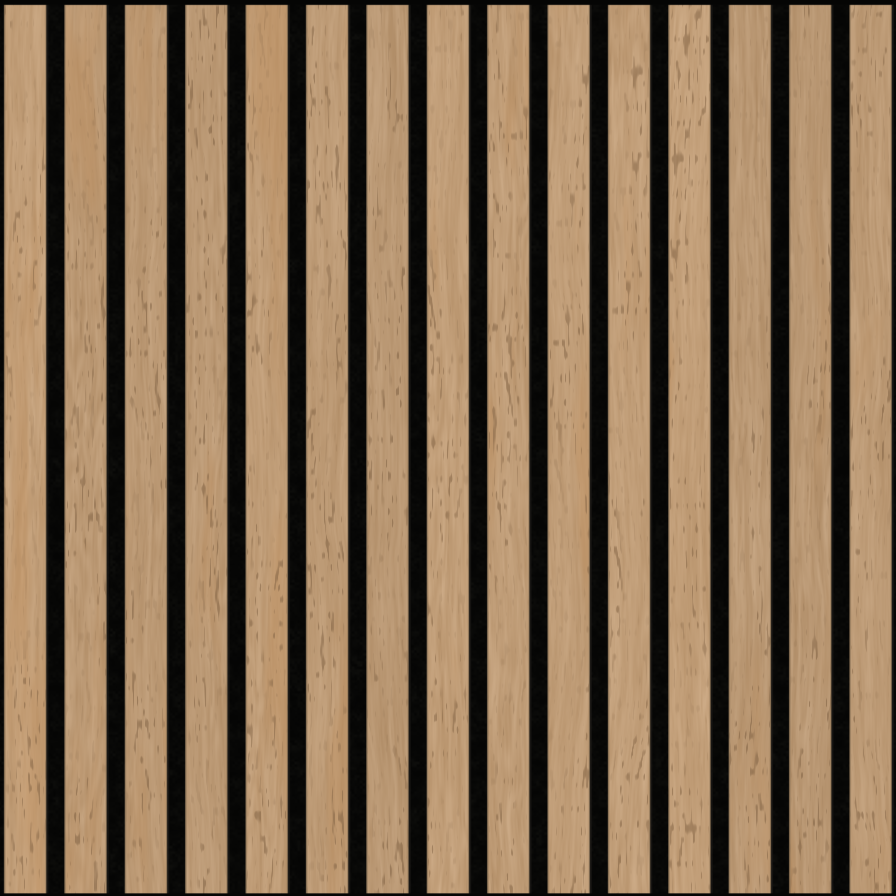
Write a three.js fragment shader that draws this texture.

```glsl
varying vec2 vUv;

const float SLAT_PITCH = 0.0674;
const float SLAT_WIDTH = 0.0472;
const float FIRST_LEFT = 0.0045;
const float SLAT_BOTTOM = 0.003;
const float SLAT_TOP = 0.9945;
const float SOFTNESS = 0.0010;

const vec3 OAK_LIGHT = vec3(0.785, 0.655, 0.515);
const vec3 OAK_MID = vec3(0.705, 0.565, 0.415);
const vec3 OAK_AMBER = vec3(0.740, 0.560, 0.375);
const vec3 OAK_PORE = vec3(0.510, 0.390, 0.270);
const vec3 OAK_EDGE = vec3(0.530, 0.440, 0.330);
const vec3 FELT = vec3(0.030, 0.030, 0.025);
const vec3 SIDE_FACE = vec3(0.110, 0.100, 0.090);

float hash(vec2 p) {
  return fract(sin(dot(p, vec2(127.1, 311.7))) * 43758.5453);
}

float noise(vec2 p) {
  vec2 cell = floor(p);
  vec2 f = fract(p);
  f = f * f * (3.0 - 2.0 * f);
  float low = mix(hash(cell), hash(cell + vec2(1.0, 0.0)), f.x);
  float high = mix(hash(cell + vec2(0.0, 1.0)), hash(cell + vec2(1.0, 1.0)), f.x);
  return mix(low, high, f.y);
}

float fbm(vec2 p) {
  float sum = 0.0;
  float weight = 0.5;
  for (int i = 0; i < 4; i++) {
    sum += weight * noise(p);
    p = p * 2.03 + 17.3;
    weight *= 0.5;
  }
  return sum / 0.9375;
}

// Coverage of the span from lo to hi, with soft ends
float band(float x, float lo, float hi, float soft) {
  return smoothstep(lo - soft, lo + soft, x) * (1.0 - smoothstep(hi - soft, hi + soft, x));
}

// Veneer: x runs across one slat, y along it, in canvas units
vec3 oak(vec2 p, float id) {
  float seed = hash(vec2(id, 4.7));
  vec2 offset = vec2(seed * 61.0, id * 7.3);

  // Slow drift bends the fibres along the slat
  float drift = 0.030 * (fbm(vec2(p.y * 3.0, id * 5.1)) - 0.5);
  vec2 q = vec2(p.x + drift, p.y);

  // Growth rings form long arches where the field folds
  float field = fbm(q * vec2(24.0, 2.4) + offset);
  float ring = 0.5 + 0.5 * sin(field * 70.0 + q.x * 130.0);
  float figure = smoothstep(0.3, 0.75, noise(q * vec2(18.0, 4.0) + offset + 9.0));

  float streak = fbm(q * vec2(230.0, 7.0) + offset);
  float fibre = noise(q * vec2(520.0, 45.0) + offset);
  float cloud = fbm(q * vec2(45.0, 6.0) + offset + 31.0);

  float tone = 0.50 + 0.85 * (streak - 0.5) + 0.35 * (fibre - 0.5);
  tone += 0.45 * (cloud - 0.5) + 0.32 * figure * (ring - 0.5);
  vec3 colour = mix(OAK_MID, OAK_LIGHT, clamp(tone, -0.25, 1.2));

  // Warm heartwood patches
  float amber = smoothstep(0.55, 0.8, fbm(q * vec2(30.0, 3.0) + offset + 53.0));
  colour = mix(colour, OAK_AMBER, 0.45 * amber);

  // Short dark pores, denser in some zones
  float pore = smoothstep(0.70, 0.92, noise(q * vec2(430.0, 75.0) + offset + 71.0));
  float density = smoothstep(0.35, 0.7, noise(q * vec2(50.0, 9.0) + offset + 83.0));
  colour = mix(colour, OAK_PORE, pore * (0.15 + 0.40 * density));

  return colour * (0.975 + 0.05 * seed);
}

// Felt backing: dark with faint flecks, lit along the slat's right flank
vec3 backing(vec2 uv, float x) {
  float fleck = noise(uv * 330.0) * noise(uv * 95.0 + 13.0);
  vec3 colour = FELT * (0.65 + 1.3 * fleck);
  float flank = band(x, SLAT_WIDTH, SLAT_WIDTH + 0.0022, SOFTNESS);
  return mix(colour, SIDE_FACE, 0.75 * flank);
}

void main() {
  // Repeat across
  float shifted = vUv.x - FIRST_LEFT + 0.004;
  float id = floor(shifted / SLAT_PITCH);
  float x = mod(shifted, SLAT_PITCH) - 0.004;

  // Slat outline, cut off just inside the canvas
  float height = band(vUv.y, SLAT_BOTTOM, SLAT_TOP, SOFTNESS);
  float slat = band(x, 0.0, SLAT_WIDTH, SOFTNESS) * height;

  // Thin shaded arrises on both long sides
  float face = band(x, 0.0016, SLAT_WIDTH - 0.0012, 0.0009);
  vec3 wood = oak(vec2(x, vUv.y), id);
  wood = mix(mix(wood, OAK_EDGE, 0.65), wood, face);

  vec3 gap = mix(FELT * 0.7, backing(vUv, x), height);
  gl_FragColor = vec4(mix(gap, wood, slat), 1.0);
}
```
